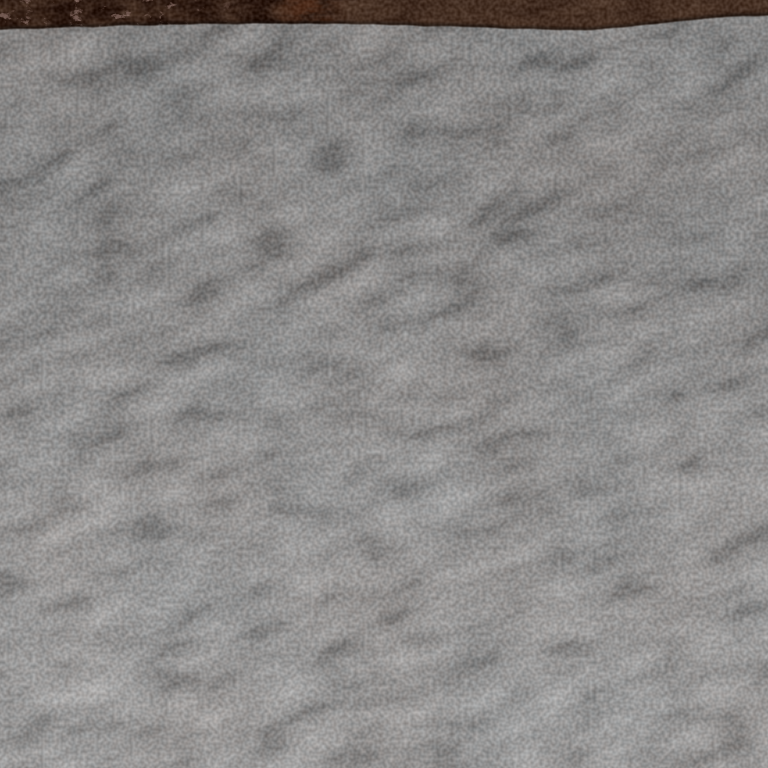
Give the GLSL for this texture, as a WebGL 1 fragment shader.

```glsl
precision highp float;
uniform vec2 u_resolution;

vec2 hashGradient(vec2 cell) {
  vec3 h = fract(cell.xyx * vec3(0.1031, 0.1030, 0.0973));
  h += dot(h, h.yzx + 33.33);
  float angle = 6.2832 * fract((h.x + h.y) * h.z);
  return vec2(cos(angle), sin(angle));
}

float gradientNoise(vec2 p) {
  vec2 i = floor(p), f = fract(p);
  vec2 w = f * f * f * (f * (f * 6.0 - 15.0) + 10.0);
  vec2 e = vec2(1.0, 0.0);
  float low = mix(dot(hashGradient(i), f),
                  dot(hashGradient(i + e), f - e), w.x);
  float high = mix(dot(hashGradient(i + e.yx), f - e.yx),
                   dot(hashGradient(i + 1.0), f - 1.0), w.x);
  return mix(low, high, w.y);
}

float fbm(vec2 p) {
  float sum = 0.0, amplitude = 1.0;
  for (int i = 0; i < 4; i++) {
    sum += amplitude * gradientNoise(p);
    p = p * 2.03 + 17.3;
    amplitude *= 0.55;
  }
  return sum;
}

// Shallow dents, stretched along a gently rising diagonal
float dentRelief(vec2 p) {
  p += 0.012 * vec2(gradientNoise(p * 9.0 + 5.0), gradientNoise(p * 9.0 + 41.0));
  vec2 q = vec2(dot(p, vec2(0.95, 0.31)), dot(p, vec2(-0.31, 0.95)));
  float relief = gradientNoise(q * vec2(10.0, 24.0) + 3.0);
  relief += 0.75 * gradientNoise(q * vec2(19.0, 43.0) + 29.0);
  relief += 0.25 * gradientNoise(q * vec2(45.0, 85.0) + 61.0);
  return relief - 0.5 * smoothstep(0.2, 0.7, -relief);
}

vec3 snowColor(vec2 p, float grain) {
  float tone = mix(0.592, 0.512, smoothstep(0.0, 1.0, p.y));
  tone += 0.085 * dentRelief(p) + 0.03 * gradientNoise(p * 4.0 + 8.0);
  tone += 0.12 * grain;
  float warmth = 0.006 + 0.012 * gradientNoise(p * 7.0 + 70.0)
               + 0.02 * gradientNoise(p * 130.0 + 90.0);
  return vec3(tone + 0.5 * warmth, tone - 0.3 * warmth, tone - 0.7 * warmth);
}

vec3 soilColor(vec2 p, float grain) {
  float mottle = fbm(p * vec2(16.0, 38.0) + 12.0);
  float openSoil = smoothstep(0.38, 0.52, p.x);
  float light = mix(0.4 + 1.1 * mottle, 0.85 + 0.4 * mottle, openSoil);
  vec3 soil = mix(vec3(0.15, 0.08, 0.05), vec3(0.29, 0.205, 0.155), clamp(light, 0.0, 1.2));

  // Pale crumbs and reddish litter on the left
  float crumbs = smoothstep(0.25, 0.6, fbm(p * vec2(45.0, 70.0)));
  soil = mix(soil, vec3(0.5, 0.4, 0.37), 0.8 * crumbs * (1.0 - smoothstep(0.2, 0.36, p.x)));
  float litter = smoothstep(0.06, 0.0, abs(p.x - 0.4)) * smoothstep(-0.2, 0.4, mottle);
  soil = mix(soil, vec3(0.33, 0.17, 0.09), 0.6 * litter);
  return soil + 0.1 * grain;
}

void main() {
  vec2 p = gl_FragCoord.xy / u_resolution;
  float grain = gradientNoise(p * 215.0) + 0.4 * gradientNoise(p * 120.0 + 33.0);

  // Snow border with a slow bend and a slight ragged wobble
  float border = 0.961 + 0.008 * sin(4.4 * p.x) + 0.026 * smoothstep(0.72, 1.0, p.x)
               + 0.002 * gradientNoise(vec2(p.x * 28.0, 4.0));
  float above = p.y - border;

  vec3 soil = soilColor(p, grain);
  soil *= mix(0.6, 1.0, smoothstep(0.001, 0.007, above));
  vec3 color = mix(snowColor(p, grain), soil, smoothstep(-0.0015, 0.002, above));
  gl_FragColor = vec4(color, 1.0);
}
```
